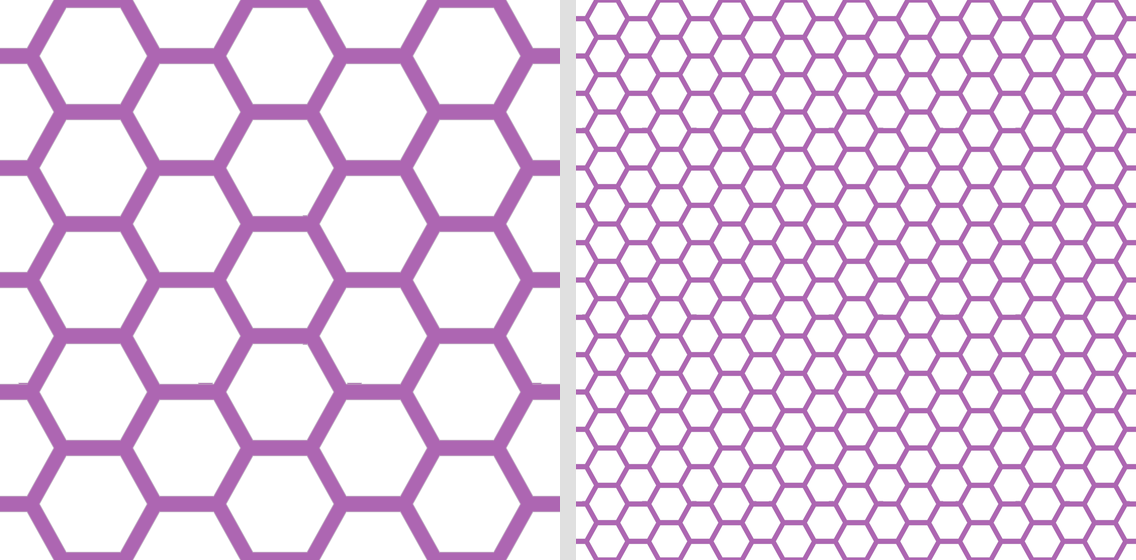
Left: one tile. Right: repeated 3 by 3.
A three.js fragment shader for this pattern:

```glsl
// Honeycomb of purple outlines on white, three by five repeats of two hexagons.
// Each cell is a signed inset from its nearest centre, on two staggered grids;
// a few tiny nubs roughen the bars, and a greyish fringe softens the edges.
varying vec2 vUv;

const vec2 REPEATS = vec2(3.0, 5.0);
const vec3 PAPER = vec3(1.0);
const vec3 PURPLE = vec3(0.68, 0.40, 0.70);
const vec3 FRINGE = vec3(0.06, 0.0, 0.06);
const float BAR_HALF = 0.0140;
const float SLANT_HALF = 0.0131;
const float SOFTNESS = 0.0018;

// Offset from the nearest centre of a wrapping grid, in canvas units
vec2 gridOffset(vec2 uv, vec2 repeats, float shift) {
  return (fract(uv * repeats + shift) - 0.5) / repeats;
}

// Positive inside the white opening of a flat-topped hexagon
float hexOpening(vec2 p, vec2 repeats, float barHalf, float slantHalf) {
  float radius = 1.0 / (3.0 * repeats.x);
  float halfHeight = 0.5 / repeats.y;
  vec2 slantNormal = normalize(vec2(halfHeight, 0.5 * radius));
  vec2 q = abs(p);
  float bar = halfHeight - q.y - barHalf;
  float slant = dot(vec2(radius, 0.0) - q, slantNormal) - slantHalf;
  return min(bar, slant);
}

float boxDistance(vec2 p, vec2 halfSize) {
  vec2 d = abs(p) - halfSize;
  return length(max(d, 0.0)) + min(max(d.x, d.y), 0.0);
}

// Small bumps on the bars, mirrored about the canvas centre
float nubDistance(vec2 uv) {
  vec2 fold = abs(uv - 0.5);
  float d = boxDistance(vec2(uv.x - 0.545, fold.y - 0.1137), vec2(0.004, 0.0015));
  for (int i = 0; i < 2; i++) {
    float k = float(i);
    vec2 centre = vec2(0.133 + 0.325 * k, 0.3145);
    vec2 halfSize = vec2(0.0125 - 0.004 * k, 0.0015);
    d = min(d, boxDistance(vec2(fold.x, uv.y) - centre, halfSize));
  }
  return d;
}

void main() {
  // The two staggered sets of hexagons
  float centred = hexOpening(gridOffset(vUv, REPEATS, 0.0), REPEATS, BAR_HALF, SLANT_HALF);
  float staggered = hexOpening(gridOffset(vUv, REPEATS, 0.5), REPEATS, BAR_HALF, SLANT_HALF);
  float opening = min(max(centred, staggered), nubDistance(vUv));

  // Ink coverage with a slightly dulled edge
  float ink = 1.0 - smoothstep(-SOFTNESS, SOFTNESS, opening);
  vec3 color = mix(PAPER, PURPLE, ink) - FRINGE * 4.0 * ink * (1.0 - ink);
  gl_FragColor = vec4(color, 1.0);
}
```
